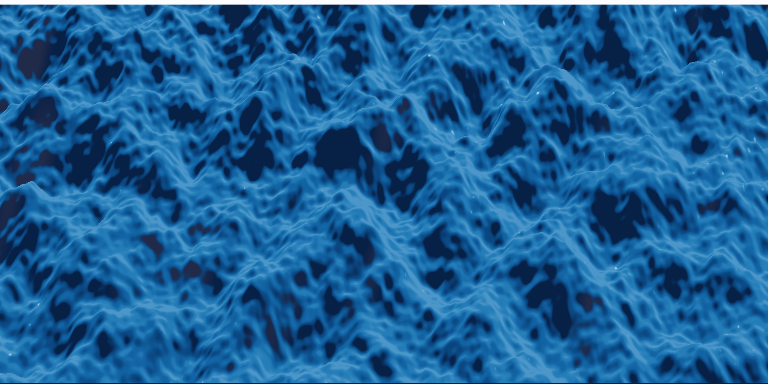
Write a Shadertoy shader that draws this texture.

```glsl
// Palette, from shaded trough to sky sheen
const vec3 ABYSS = vec3(0.025, 0.125, 0.275);
const vec3 DEEP  = vec3(0.04, 0.28, 0.51);
const vec3 MID   = vec3(0.07, 0.39, 0.64);
const vec3 LIGHT = vec3(0.14, 0.49, 0.72);
const vec3 PALE  = vec3(0.30, 0.59, 0.79);
const vec3 RUST  = vec3(0.17, 0.18, 0.29);
const vec3 GLINT = vec3(0.72, 0.90, 0.98);
const vec3 PAPER = vec3(0.99, 0.99, 1.0);

// Sea shape, in canvas heights
const float SWELL_FREQ = 4.4;
const float STEEPNESS = 0.56;
const float ROUGHNESS = 0.88;
const int OCTAVES = 4;
const float REACH = 0.13;
const int MARCH_STEPS = 40;
const vec2 VIEW_DIR = vec2(0.30, 0.95);

// Shading
const float SLOPE_MEAN = 0.22;
const float SLOPE_SPREAD = 0.52;
const float SLOPE_EPS = 0.004;
const float HORIZON = 0.988;
const float BASE_LINE = 0.004;
const int SAMPLES = 2;

vec2 hash22(vec2 p) {
    vec3 q = fract(p.xyx * vec3(0.1031, 0.1030, 0.0973));
    q += dot(q, q.yzx + 33.33);
    return fract((q.xx + q.yz) * q.zy) * 2.0 - 1.0;
}

float gradientNoise(vec2 p) {
    vec2 i = floor(p), f = p - i;
    vec2 u = f * f * f * (f * (f * 6.0 - 15.0) + 10.0);
    float a = dot(hash22(i), f);
    float b = dot(hash22(i + vec2(1, 0)), f - vec2(1, 0));
    float c = dot(hash22(i + vec2(0, 1)), f - vec2(0, 1));
    float d = dot(hash22(i + vec2(1, 1)), f - vec2(1, 1));
    return mix(mix(a, b, u.x), mix(c, d, u.x), u.y);
}

// Canvas to sea plane: waves shrink towards the horizon
vec2 seaPlane(vec2 p) {
    return vec2((p.x - 1.0) * (1.0 + 0.35 * p.y), p.y * (1.0 + 0.25 * p.y)) + 20.0;
}

float seaHeight(vec2 p) {
    vec2 q = seaPlane(p) * SWELL_FREQ;
    mat2 turn = mat2(0.88, 0.48, -0.48, 0.88);
    float height = 0.0, slope = STEEPNESS, freq = 1.0;
    for (int i = 0; i < OCTAVES; i++) {
        height += gradientNoise(q * freq) * slope / (freq * SWELL_FREQ);
        q = turn * q + 7.3;
        freq *= 2.05;
        slope *= ROUGHNESS;
    }
    return height;
}

// First wave, from near to far, that rises into the line of sight
vec2 visiblePoint(vec2 p) {
    float stepSize = 2.0 * REACH / float(MARCH_STEPS);
    float ground = p.y - REACH, lastGap = -REACH;
    for (int i = 0; i < MARCH_STEPS; i++) {
        float gap = ground + seaHeight(vec2(p.x, ground)) - p.y;
        if (gap >= 0.0) {
            ground -= stepSize * gap / max(gap - lastGap, 1e-4);
            break;
        }
        lastGap = gap;
        ground += stepSize;
    }
    return vec2(p.x, ground);
}

vec3 seaRamp(float tone) {
    vec3 col = mix(ABYSS, DEEP, smoothstep(-1.35, -0.75, tone));
    col = mix(col, MID, smoothstep(-0.8, -0.1, tone));
    col = mix(col, LIGHT, smoothstep(-0.1, 0.65, tone));
    return mix(col, PALE, smoothstep(0.65, 1.7, tone));
}

vec3 seaColour(vec2 p) {
    vec2 s = visiblePoint(p);
    float slope = (seaHeight(s + VIEW_DIR * SLOPE_EPS) - seaHeight(s - VIEW_DIR * SLOPE_EPS)) / (2.0 * SLOPE_EPS);
    float tone = (SLOPE_MEAN - slope) / SLOPE_SPREAD;

    // Calmer, paler water in the far right corner
    float calm = smoothstep(1.0, 2.7, p.x + p.y);
    tone = tone * mix(1.05, 0.82, calm) + 0.3 * calm;
    tone += 0.5 * gradientNoise(vec2(s.x * 22.0 + s.y * 9.0, s.y * 14.0 - s.x * 6.0));
    vec3 col = seaRamp(tone);

    // Rusty reflections in the troughs
    float rust = smoothstep(0.1, 0.4, gradientNoise(vec2(s.x * 6.0 - s.y * 3.0, s.y * 2.5) + 3.7));
    col = mix(col, RUST, 0.75 * rust * smoothstep(-0.7, -1.3, tone));

    // Small slanted glints, gathered in clusters
    float spark = gradientNoise(vec2(s.x * 75.0 + s.y * 30.0, s.y * 42.0 - s.x * 16.0));
    float cluster = gradientNoise(s * 5.0 + 11.0) + 0.15 * calm;
    float glint = smoothstep(0.38, 0.6, spark) * smoothstep(-0.1, 0.3, cluster);
    return mix(col, GLINT, 0.85 * glint * smoothstep(-0.3, 0.5, tone));
}

void mainImage(out vec4 fragColor, in vec2 fragCoord) {
    float pixel = 1.0 / iResolution.y;
    vec2 p = fragCoord * pixel;
    vec3 col = vec3(0.0);
    for (int i = 0; i < SAMPLES; i++) {
        float shift = (float(i) + 0.5) / float(SAMPLES) - 0.5;
        col += seaColour(p + shift * pixel) / float(SAMPLES);
    }
    // Bright strip above the sea, thin dark line below it
    col = mix(ABYSS, col, smoothstep(BASE_LINE - pixel, BASE_LINE, p.y));
    col = mix(col, PAPER, smoothstep(HORIZON - 0.5 * pixel, HORIZON + 0.5 * pixel, p.y));
    fragColor = vec4(col, 1.0);
}
```
